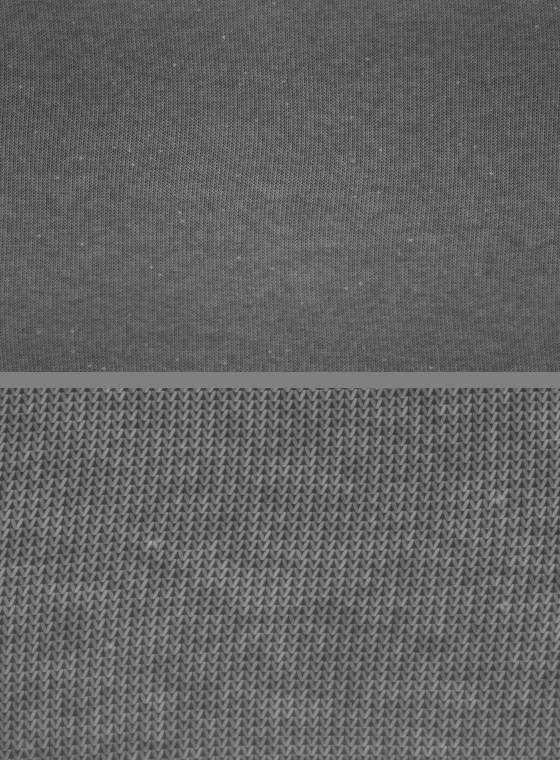
Top: the whole. Bottom: its middle third, enlarged.
Reproduce this texture procedurally as a Shadertoy shader.

```glsl
// Fine charcoal jersey knit: columns of slanted yarn loops over dark gaps,
// built from capsule distances, with wrapped noise for heathered yarn,
// pale lint flecks and a soft periodic falloff of light and focus.

#define WALES 130.0        // loop columns across
#define COURSES 118.0      // loop rows down
#define YARN_RADIUS 0.15   // in loop cells
#define FAR_LEG 0.70       // brightness of the shaded leg of each loop
#define HEATHER 0.13       // strength of yarn streaks
#define GRAIN 0.11         // variation from loop to loop
#define FLECKS 0.16        // brightness of lint
#define GAP_COLOR vec3(0.232, 0.232, 0.240)
#define YARN_COLOR vec3(0.490, 0.490, 0.493)

const float TAU = 6.2831853;

// Random value of a grid cell, repeating after the given period
float hash(vec2 cell, vec2 period) {
    uvec2 q = uvec2(mod(cell, period)) + 7u;
    uint n = q.x * 73856093u ^ q.y * 19349663u ^ uint(period.x) * 83492791u;
    n = (n ^ (n >> 15u)) * 2246822519u;
    n = (n ^ (n >> 13u)) * 3266489917u;
    return float((n ^ (n >> 16u)) & 65535u) / 65535.0;
}

// Wrapped value noise centred on zero
float noise(vec2 uv, vec2 period) {
    vec2 p = uv * period, i = floor(p), f = fract(p);
    f = f * f * (3.0 - 2.0 * f);
    float low  = mix(hash(i, period), hash(i + vec2(1, 0), period), f.x);
    float high = mix(hash(i + vec2(0, 1), period), hash(i + vec2(1, 1), period), f.x);
    return mix(low, high, f.y) - 0.5;
}

float capsule(vec2 p, vec2 a, vec2 b) {
    vec2 pa = p - a, ba = b - a;
    return length(pa - ba * clamp(dot(pa, ba) / dot(ba, ba), 0.0, 1.0));
}

// Yarn brightness of the two-legged loops around a point
float knit(vec2 p, float soft) {
    vec2 local = fract(p) - 0.5;
    float side = step(0.0, local.x);
    float yarn = 0.0;
    for (int row = -1; row <= 1; row++) {
        vec2 q = local - vec2(0.0, float(row));
        for (int leg = 0; leg < 2; leg++) {
            float s = leg == 0 ? -1.0 : 1.0;
            float d = capsule(q, vec2(0.06 * s, -0.45), vec2(0.36 * s, 0.45));
            float cover = 1.0 - smoothstep(YARN_RADIUS - soft, YARN_RADIUS + soft, d);
            yarn = max(yarn, cover * (leg == 0 ? FAR_LEG : 1.0));
        }
    }
    return yarn;
}

// Sparse lint: one jittered point in some cells
float lint(vec2 uv) {
    vec2 grid = vec2(36, 24), p = uv * grid, cell = floor(p);
    vec2 jitter = vec2(hash(cell, grid), hash(cell + 11.0, grid));
    float d = length((fract(p) - 0.2 - 0.6 * jitter) * vec2(0.8, 1.0));
    float present = smoothstep(0.82, 1.0, hash(cell + 5.0, grid));
    return present * (1.0 - smoothstep(0.03, 0.15, d));
}

void mainImage(out vec4 fragColor, in vec2 fragCoord) {
    vec2 uv = fragCoord / iResolution.xy;
    vec2 counts = vec2(WALES, COURSES);

    // Gently bent fabric grid
    vec2 p = uv * counts;
    p.x += 0.9 * sin(TAU * uv.y) + 0.3 * sin(TAU * (2.0 * uv.y + uv.x));
    p.y += 1.0 * sin(TAU * (uv.x + 0.1)) + 0.3 * sin(TAU * (3.0 * uv.x + uv.y));
    vec2 pixel = counts / iResolution.xy;
    float soft = 0.04 + 0.45 * max(pixel.x, pixel.y);

    // Loops, softened where the cloth leaves focus
    float focus = 0.78 + 0.22 * cos(TAU * (uv.y - 0.62));
    float yarn = mix(0.57, knit(p, soft), focus);
    vec3 color = mix(GAP_COLOR, YARN_COLOR, yarn);

    // Heathered streaks and uneven loops
    float streaks = noise(uv, vec2(70, 150)) + 0.6 * noise(uv, vec2(24, 44))
                  + 0.25 * noise(uv, vec2(9, 7));
    float uneven = hash(floor(p), counts) - 0.5 + 0.8 * noise(uv, vec2(250, 200));
    color *= 1.0 + HEATHER * streaks + GRAIN * uneven;

    // Broad light, then lint
    float light = 1.0 + 0.06 * cos(TAU * (uv.y - 0.38)) - 0.05 * cos(TAU * uv.x);
    color = color * light + FLECKS * lint(uv);

    fragColor = vec4(clamp(color, 0.0, 1.0), 1.0);
}
```
